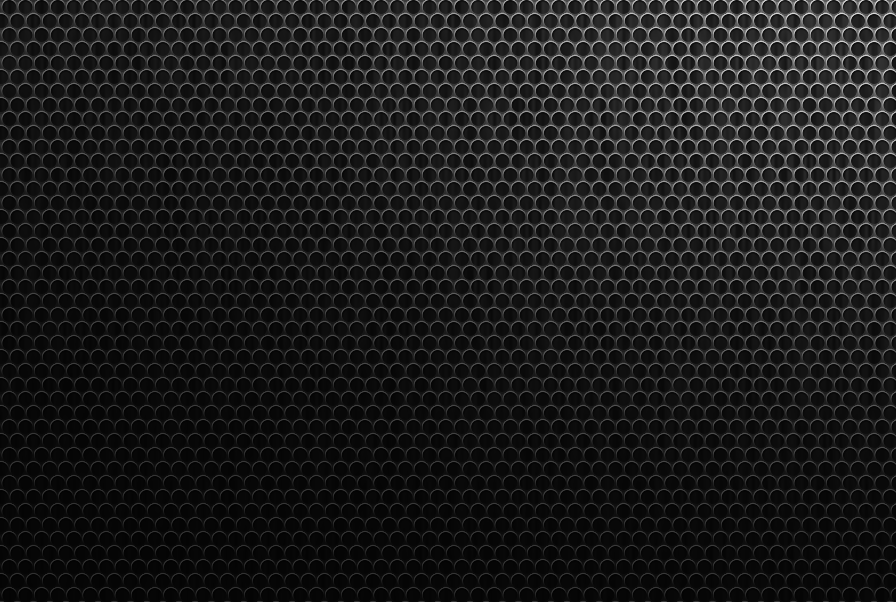
Write a Shadertoy shader that draws this pattern.

```glsl
// Dark perforated metal sheet: staggered round holes, brushed backing, light from the upper right.

float hash(vec2 p) {
    return fract(sin(dot(p, vec2(127.1, 311.7))) * 43758.5);
}

float valueNoise(vec2 p) {
    vec2 i = floor(p), f = fract(p);
    f = f * f * (3.0 - 2.0 * f);
    return mix(mix(hash(i), hash(i + vec2(1, 0)), f.x),
               mix(hash(i + vec2(0, 1)), hash(i + vec2(1, 1)), f.x), f.y);
}

// Offset from the nearest hole centre in a hexagonal lattice of unit pitch.
vec2 nearestHole(vec2 p) {
    vec2 period = vec2(1.0, 1.732);
    vec2 a = mod(p + 0.5 * period, period) - 0.5 * period;
    vec2 b = mod(p, period) - 0.5 * period;
    return dot(a, a) < dot(b, b) ? a : b;
}

// Vertical falloff plus a glow in the upper right corner.
float sheetLight(vec2 uv) {
    vec2 toGlow = (uv - vec2(0.97, 0.93)) * vec2(1.9, 1.8);
    return 0.08 + 0.34 * uv.y * uv.y + 0.55 * exp(-dot(toGlow, toGlow));
}

void mainImage(out vec4 fragColor, in vec2 fragCoord) {
    vec2 uv = fragCoord / iResolution.xy;
    float holesPerHeight = 43.0 * 0.866;
    vec2 p = fragCoord / iResolution.y * holesPerHeight;
    float pixel = holesPerHeight / iResolution.y;

    vec2 c = nearestHole(p - vec2(0.575, 0.433));
    float r = length(c);
    float d = r - 0.425;
    float upward = dot(c / max(r, 0.001), vec2(-0.3, 0.954));
    float light = sheetLight(uv);

    // Brushed backing seen through the holes, shaded under the upper edge
    float streak = 0.55 + 0.9 * valueNoise(p * vec2(5.0, 0.3));
    float backing = 0.008 + 0.15 * light * streak;
    float shadow = smoothstep(-0.16, 0.0, d) * smoothstep(-0.5, 0.8, upward);
    backing *= 1.0 - 0.7 * shadow;

    // Metal web with a bevel lit along the top of each hole
    float metal = light * (0.46 + 0.1 * upward);
    float lit = smoothstep(-0.4, 0.9, upward);
    float rim = 1.0 - smoothstep(0.02, 0.02 + max(0.06, pixel), abs(d - 0.02));
    metal += rim * lit * (0.13 + 0.2 * light);

    float web = smoothstep(-0.5 * pixel, 0.5 * pixel, d);
    fragColor = vec4(vec3(mix(backing, metal, web)), 1.0);
}
```
